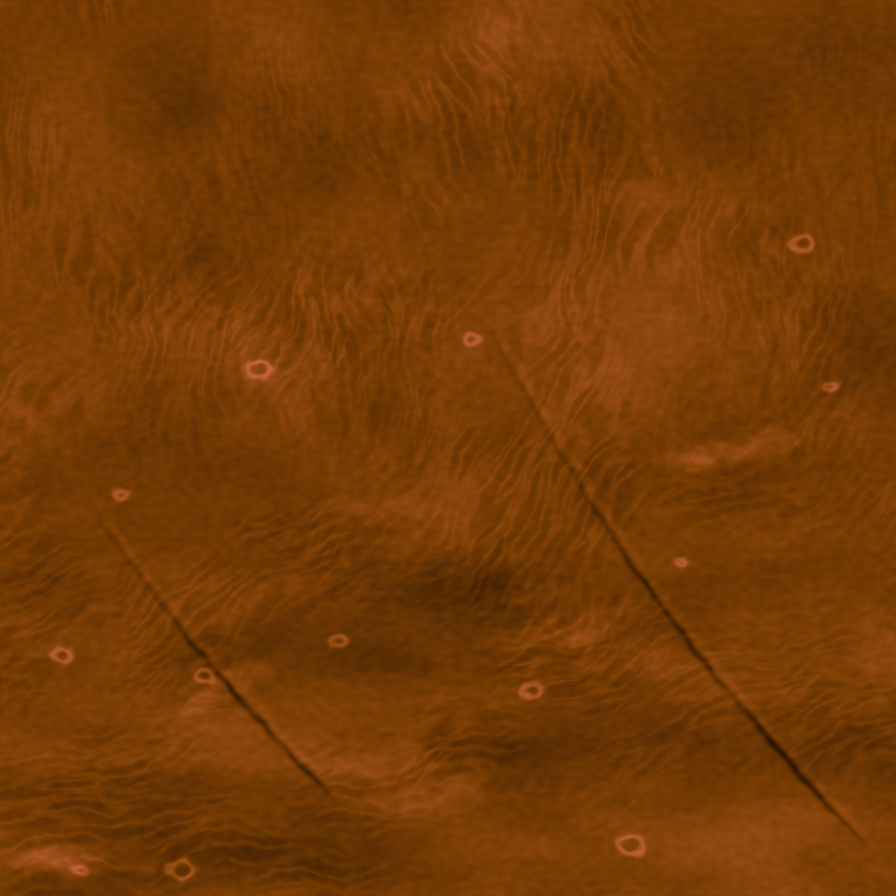
A Shadertoy shader for this texture:

```glsl
const float BASE_TONE = 0.452;
const float CLOUD_CONTRAST = 0.15;
const float FIBRE_CONTRAST = 0.095;
const float GRAIN_CONTRAST = 0.055;
const float STREAK_GLOW = 0.17;
const float CRATER_GLOW = 0.22;
const vec2 FIBRE_SCALE = vec2(13.0, 72.0);   // along, across
const vec2 STREAK_SIZE = vec2(0.10, 0.021);
const float CRATER_CELLS = 6.0;
const int FIBRE_LAYERS = 5;
const int STREAKS = 8;
const float PI = 3.14159265;

vec2 hash2(vec2 p) {
    vec3 q = fract(p.xyx * vec3(0.1031, 0.1030, 0.0973));
    q += dot(q, q.yzx + 33.33);
    return fract((q.xx + q.yz) * q.zy);
}

mat2 rotation(float angle) {
    float c = cos(angle), s = sin(angle);
    return mat2(c, -s, s, c);
}

float cornerSlope(vec2 cell, vec2 offset) {
    float angle = 2.0 * PI * hash2(cell + 57.0).x;
    return dot(vec2(cos(angle), sin(angle)), offset);
}

// Gradient noise, centred on zero
float noise(vec2 p) {
    vec2 i = floor(p), f = fract(p);
    vec2 u = f * f * f * (f * (f * 6.0 - 15.0) + 10.0);
    vec2 e = vec2(1.0, 0.0);
    return mix(mix(cornerSlope(i, f), cornerSlope(i + e, f - e), u.x),
               mix(cornerSlope(i + e.yx, f - e.yx), cornerSlope(i + e.xx, f - e.xx), u.x), u.y);
}

float fbm(vec2 p) {
    float sum = 0.0, amplitude = 1.0;
    for (int i = 0; i < 5; i++) {
        sum += amplitude * noise(p);
        p = rotation(0.3) * p * 2.03 + 11.7;
        amplitude *= 0.5;
    }
    return sum;
}

// Wrinkles that turn from flat at the bottom to steep at the top
float fibres(vec2 p) {
    vec2 warp = vec2(fbm(p * 5.0 + 3.0), fbm(p * 5.0 + 19.0)) * 0.035;
    float sum = 0.0;
    for (int i = 0; i < FIBRE_LAYERS; i++) {
        float k = float(i) / float(FIBRE_LAYERS - 1);
        float away = (p.y - mix(0.08, 0.95, k)) / 0.23;
        float patches = smoothstep(-0.25, 0.4, fbm(p * 4.5 + 7.3 * float(i)));
        vec2 q = rotation(mix(0.10, 1.95, k)) * (p + warp) * FIBRE_SCALE;
        float n = noise(q + 31.0 * float(i));
        sum += exp(-away * away) * patches * (exp(-25.0 * n * n) - 0.45);
    }
    return sum;
}

// Pale ragged streaks over the lower half
float streaks(vec2 p) {
    float glow = 0.0;
    vec2 ragged = vec2(fbm(p * 16.0), fbm(p * 16.0 + 40.0)) * vec2(0.03, 0.014);
    for (int i = 0; i < STREAKS; i++) {
        float k = float(i);
        vec2 centre = vec2(fract(0.08 + 0.39 * k), 0.04 + 0.065 * k);
        float tilt = 0.45 * pow(sin(0.55 * k), 2.0);
        float strength = pow(cos(0.92 * k), 2.0);
        vec2 q = rotation(tilt) * (p - centre + ragged) / STREAK_SIZE;
        glow += strength * (1.0 - smoothstep(0.25, 1.1, length(q)));
    }
    return glow * (0.8 + 0.7 * fbm(p * vec2(25.0, 50.0)));
}

// Scattered small rings and knobs
float craters(vec2 p) {
    float glow = 0.0;
    vec2 cell = floor(p * CRATER_CELLS);
    for (int y = -1; y <= 1; y++)
    for (int x = -1; x <= 1; x++) {
        vec2 id = cell + vec2(x, y);
        vec2 pick = hash2(id + 83.0);
        vec2 centre = (id + 0.15 + 0.7 * hash2(id + 5.0)) / CRATER_CELLS;
        float radius = mix(0.004, 0.016, pick.y);
        float r = length((p - centre) * vec2(1.0, 1.4)) + 0.006 * noise(p * 75.0);
        float rim = (r - radius) / 0.0045;
        glow += step(pick.x, 0.3) * exp(-rim * rim);
    }
    return glow;
}

// Dark crack with a faint lit lip, deepening along its length
float fault(vec2 p, vec2 a, vec2 b, float bow) {
    float len = length(b - a);
    vec2 axis = (b - a) / len, q = p - a;
    float t = dot(q, axis) / len;
    float d = axis.x * q.y - axis.y * q.x + bow * sin(PI * clamp(t, 0.0, 1.0)) + 0.004 * noise(p * 35.0);
    float ends = smoothstep(0.0, 0.1, t) * (1.0 - smoothstep(0.9, 1.0, t));
    float depth = smoothstep(0.2, 0.6, t) * (0.65 + 0.9 * noise(vec2(t * 11.0, a.x * 9.0)));
    float crack = exp(-pow(d / 0.0038, 2.0));
    float lip = exp(-pow((d - 0.008) / 0.005, 2.0));
    return ends * (0.05 * lip - mix(0.05, 0.26, depth) * crack);
}

float shade(vec2 p, vec2 centre, vec2 size) {
    vec2 q = (p - centre) / size;
    return exp(-dot(q, q));
}

void mainImage(out vec4 fragColor, in vec2 fragCoord) {
    vec2 p = fragCoord / iResolution.xy;

    // Broad ground, drawn out sideways towards the bottom
    float low = 1.0 - smoothstep(0.3, 0.65, p.y);
    float cloud = mix(fbm(p * 4.0 + 2.0), fbm(p * vec2(3.0, 9.0) + 14.0), low);
    float tone = BASE_TONE + CLOUD_CONTRAST * cloud;
    vec2 drift = p + 0.05 * vec2(fbm(p * 6.0), fbm(p * 6.0 + 9.0));
    tone -= 0.06 * shade(drift, vec2(0.16, 0.65), vec2(0.15, 0.09));
    tone -= 0.06 * shade(drift, vec2(0.56, 0.36), vec2(0.24, 0.05));
    tone += 0.03 * shade(drift, vec2(0.72, 0.82), vec2(0.35, 0.20));

    // Fine relief and landmarks
    tone += FIBRE_CONTRAST * fibres(p);
    tone += GRAIN_CONTRAST * noise(p * vec2(85.0, 120.0));
    tone += STREAK_GLOW * streaks(p) + CRATER_GLOW * craters(p);
    tone += fault(p, vec2(0.53, 0.66), vec2(0.99, 0.03), 0.03);
    tone += fault(p, vec2(0.10, 0.435), vec2(0.38, 0.10), 0.01);
    tone = clamp(tone, 0.08, 0.82);

    // Brown ramp that turns pinker as it brightens
    vec3 color = vec3(tone, tone * 0.5, 0.01 + 0.3 * smoothstep(0.44, 0.9, tone));
    fragColor = vec4(color, 1.0);
}
```
